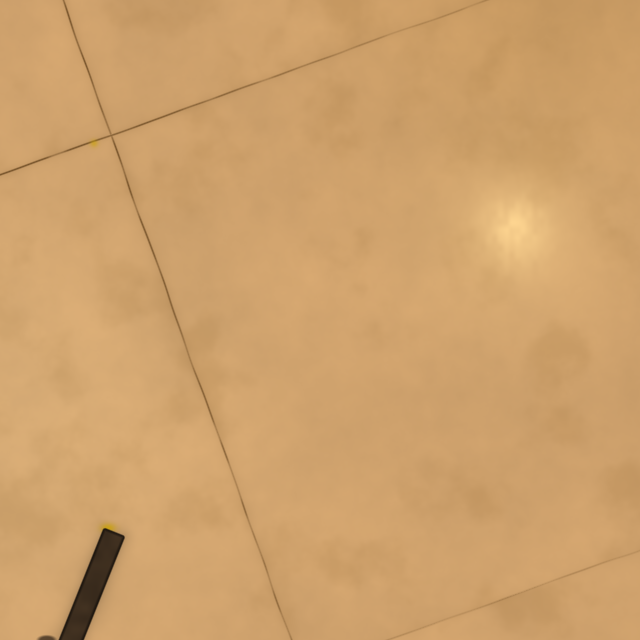
Write a Shadertoy shader that draws this texture.

```glsl
// Warm stone floor of large square tiles, seen rotated, with thin worn joints.
// A rotated grid gives the joints, fractal noise the mottling and wear;
// a soft lamp reflection and a dark rod in the corner lie on top.

#define TILE_SIZE 0.889
#define TILE_ANGLE 0.3437
#define TILE_CORNER vec2(0.173, 0.789)
#define JOINT_WIDTH 0.0024
#define MOTTLE 0.10
#define GLARE_POS vec2(0.805, 0.640)
#define ROD_TOP vec2(0.179, 0.169)
#define ROD_HALF_WIDTH 0.0182

const vec3 STONE = vec3(0.82, 0.64, 0.43);
const vec3 STAIN = vec3(0.68, 0.51, 0.30);
const vec3 JOINT = vec3(0.40, 0.27, 0.12);
const vec3 GLARE = vec3(1.00, 0.84, 0.57);
const vec3 ROD = vec3(0.24, 0.18, 0.12);
const vec3 YELLOW = vec3(0.80, 0.64, 0.04);

float hash(vec2 p) {
    vec3 q = fract(p.xyx * vec3(0.1031, 0.1030, 0.0973));
    q += dot(q, q.yzx + 33.33);
    return fract((q.x + q.y) * q.z);
}

float noise(vec2 p) {
    vec2 i = floor(p), f = fract(p);
    f = f * f * (3.0 - 2.0 * f);
    return mix(mix(hash(i), hash(i + vec2(1, 0)), f.x),
               mix(hash(i + vec2(0, 1)), hash(i + vec2(1, 1)), f.x), f.y);
}

float fbm(vec2 p) {
    float sum = 0.0, amp = 0.5;
    for (int i = 0; i < 5; i++) {
        sum += amp * noise(p);
        p = mat2(1.6, 1.2, -1.2, 1.6) * p + 17.3;
        amp *= 0.5;
    }
    return sum;
}

float glow(vec2 d, float radius) {
    return exp(-dot(d, d) / (radius * radius));
}

// Mottled stone; each tile shifts the pattern and its brightness a little
vec3 stone(vec2 p, vec2 tile) {
    vec2 s = p + 7.0 * vec2(hash(tile + 40.0), hash(tile + 71.0));
    float cloud = fbm(s * 5.0) - 0.48;
    float grain = fbm(s * 38.0) - 0.48;
    vec3 col = STONE * (1.0 + MOTTLE * (cloud + 0.4 * grain));
    col *= 1.0 + 0.015 * (hash(tile + 23.0) - 0.5);
    float stain = smoothstep(0.52, 0.78, fbm(s * 9.0 + 30.0));
    col = mix(col, STAIN, 0.30 * stain);
    // Paler at lower left, browner at upper right
    col += vec3(0.015, 0.025, 0.025) * glow(p - vec2(0.0, 0.35), 0.35);
    col -= vec3(0.035, 0.035, 0.045) * glow(p - vec2(0.85, 1.0), 0.30);
    return col;
}

// Coverage of joints on one axis, broken up by noise along their length
float joint(float dist, vec2 p, float px) {
    float wear = smoothstep(0.2, 0.75, noise(p * 34.0)) * 0.5 + 0.5;
    float line = 1.0 - smoothstep(-px, px, dist - 0.5 * JOINT_WIDTH);
    return line * wear + 0.16 * exp(-dist / 0.007);
}

void mainImage(out vec4 fragColor, in vec2 fragCoord) {
    vec2 p = fragCoord / iResolution.xy;
    float px = 1.0 / min(iResolution.x, iResolution.y);

    // Rotated tile grid with slightly uneven joints
    float c = cos(TILE_ANGLE), s = sin(TILE_ANGLE);
    vec2 d = p - TILE_CORNER;
    vec2 g = vec2(c * d.x + s * d.y, c * d.y - s * d.x);
    g += 0.003 * (vec2(noise(p * 16.0), noise(p * 16.0 + 50.0)) - 0.5);
    vec2 cell = g / TILE_SIZE;
    vec2 dist = abs(fract(cell + 0.5) - 0.5) * TILE_SIZE;
    vec3 col = stone(p, floor(cell));

    // Joints fade away from the upper left
    float fade = mix(0.75, 0.28, smoothstep(0.1, 0.7, p.x));
    float steep = joint(dist.x, p, px) * mix(0.50, 0.80, p.y);
    float flatter = joint(dist.y, p + 9.0, px) * fade;
    col = mix(col, JOINT, max(steep, flatter));
    col = mix(col, YELLOW, 0.6 * glow(p - vec2(0.147, 0.776), 0.006));

    // Lamp reflection, rippled by the polished surface
    vec2 r = p - GLARE_POS;
    float ripple = 0.75 + 0.5 * noise(p * vec2(110.0, 75.0));
    float shine = 0.50 * glow(r, 0.060) * ripple + 0.20 * glow(r, 0.16);
    shine += 0.20 * glow(r - vec2(0.0, 0.01), 0.025);
    col = mix(col, GLARE, min(shine, 1.0));

    // Rod: soft shadow, yellow tip, dark body with a lighter face
    vec2 axis = normalize(vec2(0.372, 0.928));
    vec2 q = p - ROD_TOP;
    vec2 k = vec2(q.x * axis.y - q.y * axis.x, dot(q, axis));
    vec2 e = vec2(abs(k.x) - ROD_HALF_WIDTH, k.y) + 0.004;
    float rod = length(max(e, 0.0)) + min(max(e.x, e.y), 0.0) - 0.004;
    col *= 1.0 - 0.14 * exp(-max(rod, 0.0) / 0.010);
    col = mix(col, YELLOW, 0.85 * glow((p - vec2(0.169, 0.175)) * vec2(0.8, 1.3), 0.009));
    float face = smoothstep(0.001, 0.006, -rod);
    vec3 body = ROD * mix(0.5, 1.0, face) * (0.9 + 0.2 * noise(p * 60.0));
    col = mix(col, body, 1.0 - smoothstep(-px, px, rod));
    float stub = length((p - vec2(0.073, 0.0)) * vec2(0.5, 1.0)) - 0.006;
    col = mix(col, ROD, 0.8 * (1.0 - smoothstep(-px, 2.0 * px, stub)));

    fragColor = vec4(clamp(col, 0.0, 1.0), 1.0);
}
```
